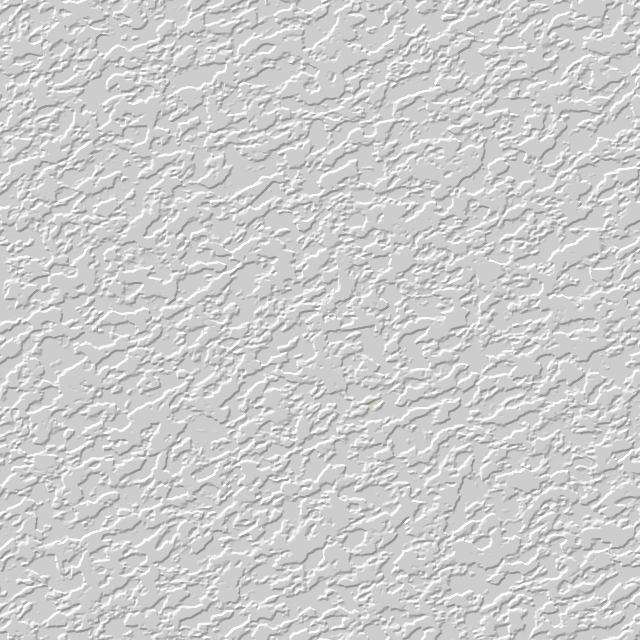
Reproduce this texture procedurally as a three.js fragment shader.

```glsl
// Embossed pale grey plaster: ragged, flat-topped flakes lit from the upper left.
// Layered cellular noise, stretched along a slant, is clipped to plateaus; the
// height difference along the light direction gives bright and dark rims.

varying vec2 vUv;

vec3 hash3(vec2 cell) {
  vec3 k = vec3(dot(cell, vec2(127.1, 311.7)),
                dot(cell, vec2(269.5, 183.3)),
                dot(cell, vec2(419.2, 371.9)));
  return fract(sin(k) * 43758.55);
}

// Smooth cellular noise: random cell levels blended by distance to their seeds.
float cellNoise(vec2 p) {
  vec2 cell = floor(p);
  vec2 local = p - cell;
  float total = 0.0;
  float weights = 0.0;
  for (int y = -1; y <= 1; y++) {
    for (int x = -1; x <= 1; x++) {
      vec2 neighbour = vec2(float(x), float(y));
      vec3 seed = hash3(cell + neighbour);
      vec2 offset = neighbour + 0.1 + 0.8 * seed.xy - local;
      float weight = exp(-7.0 * dot(offset, offset));
      total += weight * seed.z;
      weights += weight;
    }
  }
  return total / weights;
}

// Plaster relief: three octaves along the slant, clipped to floors and plateaus.
float relief(vec2 p) {
  float slant = 0.42;
  vec2 along = vec2(cos(slant), sin(slant));
  vec2 q = vec2(dot(p, along), dot(p, vec2(-along.y, along.x)));
  q += 0.003 * sin(q.yx * vec2(61.0, 47.0) + 2.0 * sin(q * 23.0));
  q *= vec2(38.0, 66.0);
  float height = 0.0;
  float amplitude = 0.5;
  for (int i = 0; i < 3; i++) {
    height += amplitude * cellNoise(q);
    q = mat2(0.97, 0.24, -0.24, 0.97) * q * 1.9 + 17.3;
    amplitude *= 0.62;
  }
  return smoothstep(0.4, 0.6, height / 1.002);
}

// Rare small stains, at most one per coarse cell.
float stain(vec2 p) {
  vec2 cell = floor(p * 6.0);
  vec3 seed = hash3(cell + 40.0);
  vec2 centre = (cell + 0.2 + 0.6 * seed.xy) / 6.0;
  return step(0.86, seed.z) * (1.0 - smoothstep(0.004, 0.013, distance(p, centre)));
}

void main() {
  // Emboss: compare heights on either side along the light direction.
  vec2 toLight = 0.0018 * vec2(-0.6, 0.8);
  float slope = relief(vUv - toLight) - relief(vUv + toLight);
  float shade = 0.36 * slope / (1.0 + 0.6 * abs(slope));

  // Neutral grey with a faint brown tint in the stained hollows.
  vec3 plaster = vec3(clamp(0.803 + shade, 0.5, 0.98));
  float hollow = smoothstep(0.02, 0.14, -shade);
  plaster -= vec3(0.02, 0.07, 0.16) * stain(vUv) * hollow;

  gl_FragColor = vec4(plaster, 1.0);
}
```
